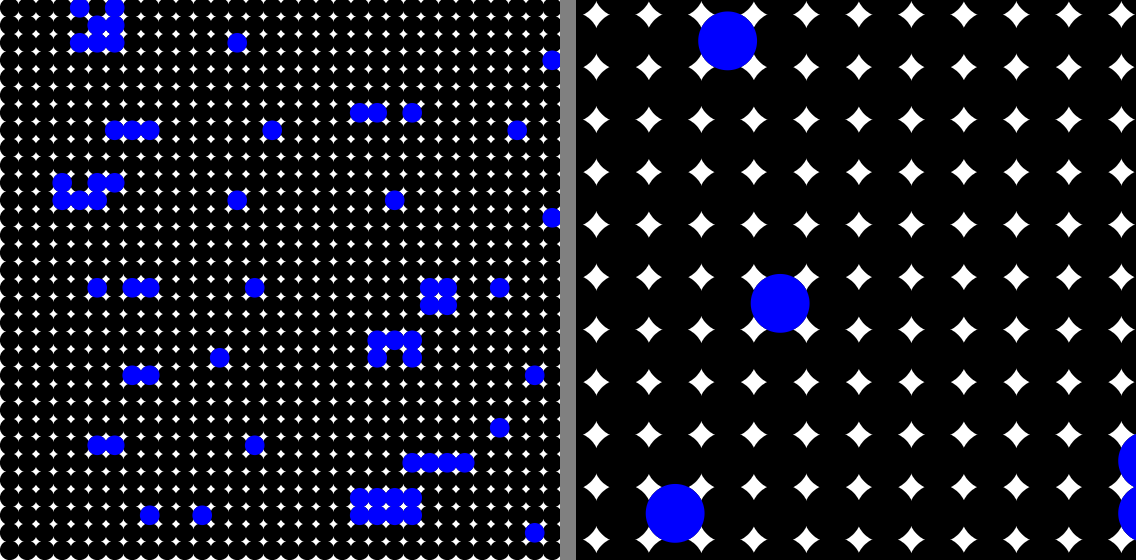
Left, the full canvas; right, a detail of the centre.
This pattern is drawn by a WebGL 2 fragment shader. Its source:

```glsl
#version 300 es
precision highp float;
// A square grid of overlapping black discs on white, leaving small four-pointed
// gaps between them. Scattered clumps of discs are blue: clump positions follow a
// low-discrepancy sequence, and their extents come from a hash.

uniform vec2 u_resolution;
out vec4 outColor;

const float GRID_COUNT = 32.0;           // discs across and down
const float DISC_RADIUS = 0.56;          // in cells; above 0.5 the discs overlap
const vec2 GRID_OFFSET = vec2(0.055);    // shift of the grid, in cells
const int CLUMP_COUNT = 28;
const vec2 MAX_CLUMP_SIZE = vec2(4.0, 3.0);
const float DROPOUT = 0.15;              // share of cells missing from larger clumps
const vec2 SPREAD_STEP = vec2(0.7549, 0.5698);
const vec2 SPREAD_START = vec2(0.37, 0.08);

const vec3 GAP_WHITE = vec3(1.0);
const vec3 DISC_BLACK = vec3(0.0);
const vec3 DISC_BLUE = vec3(0.0, 0.0, 1.0);

float hash(vec2 p) {
    vec3 q = fract(p.xyx * vec3(0.1031, 0.1030, 0.0973));
    q += dot(q, q.yzx + 33.33);
    return fract((q.x + q.y) * q.z);
}

// True when the cell belongs to one of the blue clumps.
bool isBlue(vec2 cell) {
    for (int i = 0; i < CLUMP_COUNT; i++) {
        float n = float(i);
        vec2 corner = floor(fract(SPREAD_START + n * SPREAD_STEP) * GRID_COUNT);
        vec2 size = vec2(1.0);
        bool single = i % 2 == 0;
        if (!single) {
            vec2 pick = vec2(hash(vec2(n, 17.0)), hash(vec2(n, 43.0)));
            size += floor(pick * MAX_CLUMP_SIZE);
        }
        vec2 local = cell - corner;
        bool inside = all(greaterThanEqual(local, vec2(0.0))) && all(lessThan(local, size));
        if (inside && (single || hash(cell + 5.0) > DROPOUT)) return true;
    }
    return false;
}

float discCoverage(vec2 p, vec2 cell, float pixel) {
    float edge = length(p - cell - 0.5) - DISC_RADIUS;
    return clamp(0.5 - edge / pixel, 0.0, 1.0);
}

void main() {
    vec2 p = gl_FragCoord.xy / u_resolution * GRID_COUNT - GRID_OFFSET;
    float pixel = GRID_COUNT / min(u_resolution.x, u_resolution.y);

    // The nearest disc decides the black area.
    vec2 cell = clamp(floor(p), 0.0, GRID_COUNT - 1.0);
    vec3 color = mix(GAP_WHITE, DISC_BLACK, discCoverage(p, cell, pixel));

    // Blue discs lie on top, so the closest side neighbours can reach in too.
    vec2 toward = sign(p - cell - 0.5);
    float blue = 0.0;
    for (int k = 0; k < 3; k++) {
        vec2 near = cell + toward * vec2(k == 1, k == 2);
        float cover = discCoverage(p, near, pixel);
        if (cover > blue && isBlue(near)) blue = cover;
    }
    color = mix(color, DISC_BLUE, blue);

    outColor = vec4(color, 1.0);
}
```
